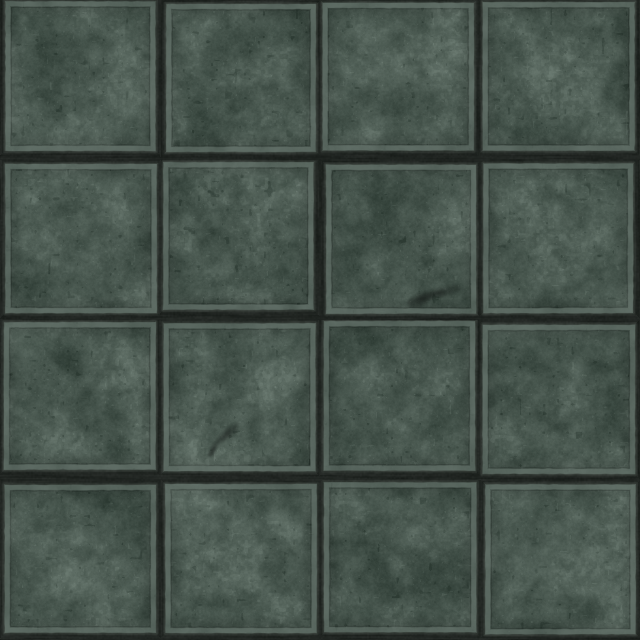
Reproduce this texture procedurally as a WebGL 2 fragment shader.

```glsl
#version 300 es
precision highp float;
// Worn grey-green square stone tiles with pale rims and dark streaked grout.

#define TILES 4.0
#define HALF_SIZE vec2(0.472, 0.465)
#define JITTER 0.022
#define RIM_WIDTH 0.033
#define MOTTLE 1.75
#define GRAIN 0.075
#define DEEP vec3(0.195, 0.250, 0.220)
#define PALE vec3(0.385, 0.445, 0.410)
#define RIM_COLOR vec3(0.385, 0.440, 0.410)
#define GROUT_DARK vec3(0.125, 0.143, 0.130)
#define GROUT_EDGE vec3(0.205, 0.232, 0.212)

uniform vec2 u_resolution;
out vec4 outColor;

float hash(vec2 p) {
    vec3 h = fract(vec3(p.xyx) * 0.1031);
    h += dot(h, h.yzx + 33.33);
    return fract((h.x + h.y) * h.z);
}

vec2 hash2(vec2 p) {
    return vec2(hash(p + 17.0), hash(p + 59.0));
}

float noise(vec2 p) {
    vec2 i = floor(p), f = fract(p);
    f = f * f * (3.0 - 2.0 * f);
    return mix(mix(hash(i), hash(i + vec2(1, 0)), f.x),
               mix(hash(i + vec2(0, 1)), hash(i + vec2(1, 1)), f.x), f.y);
}

float fbm(vec2 p) {
    float sum = 0.0, amp = 0.5;
    for (int i = 0; i < 6; i++) {
        sum += amp * noise(p);
        p = mat2(1.6, 1.2, -1.2, 1.6) * p + 7.3;
        amp *= 0.58;
    }
    return sum / 1.145;
}

float boxDistance(vec2 p, vec2 halfSize) {
    vec2 d = abs(p) - halfSize;
    return length(max(d, 0.0)) + min(max(d.x, d.y), 0.0);
}

float segmentDistance(vec2 p, vec2 a, vec2 b) {
    vec2 ab = b - a;
    return length(p - a - ab * clamp(dot(p - a, ab) / dot(ab, ab), 0.0, 1.0));
}

// Mottled stone face, from dark blotches to pale crusty patches
vec3 stone(vec2 q, vec2 cell) {
    vec2 s = q + 23.0 * hash2(cell) + 40.0;
    float clouds = fbm(s * 4.0);
    float crust = fbm(s * 13.0 + 5.0);
    float tone = 0.48 + MOTTLE * (0.6 * clouds + 0.4 * crust - 0.5);
    tone += 0.25 * (noise(s * 1.7 + 11.0) - 0.5);
    float patches = smoothstep(0.45, 0.68, clouds);
    tone += 0.17 * patches * smoothstep(0.5, 0.75, noise(s * 42.0));
    tone += 2.0 * GRAIN * (noise(s * 85.0) - 0.5) + GRAIN * (noise(s * 170.0) - 0.5);
    // Small dark pits and pale chips
    tone -= 0.28 * smoothstep(0.86, 0.96, noise(s * 34.0 + 3.0));
    tone += 0.20 * smoothstep(0.88, 0.97, noise(s * 50.0 + 9.0));
    return mix(DEEP, PALE, clamp(tone, -0.1, 1.15));
}

// Soft scuff on the middle tiles of the rising diagonal
float scuff(vec2 q, vec2 cell) {
    float onTile = step(abs(cell.x - cell.y), 0.5) * step(abs(cell.x - 1.5), 0.6);
    float upper = step(1.5, cell.x);
    vec2 center = mix(vec2(-0.09, -0.26), vec2(0.21, -0.36), upper);
    vec2 arm = mix(vec2(0.07, 0.08), vec2(0.13, 0.045), upper);
    vec2 bent = q + 0.05 * (vec2(noise(q * 9.0), noise(q * 9.0 + 30.0)) - 0.5);
    float d = segmentDistance(bent, center - arm, center + arm);
    return onTile * smoothstep(0.045, 0.0, d) * (0.4 + 0.6 * noise(q * 24.0 + 50.0));
}

// Grout with streaks that run along each joint
vec3 grout(vec2 p, vec2 q, float d) {
    bool upright = abs(q.x) - HALF_SIZE.x > abs(q.y) - HALF_SIZE.y;
    vec2 along = upright ? p.yx : p;
    float streak = noise(along * vec2(4.0, 110.0)) + 0.5 * noise(along * vec2(25.0, 70.0));
    vec3 color = mix(GROUT_EDGE, GROUT_DARK, smoothstep(0.0, 0.022, d));
    return color + 0.045 * (streak - 0.75) + 0.025 * (noise(p * 90.0) - 0.5);
}

void main() {
    vec2 p = gl_FragCoord.xy / u_resolution * TILES;
    float pixel = TILES / min(u_resolution.x, u_resolution.y);
    vec2 cell = floor(p);

    // Each tile sits a little off the grid and varies in size
    vec2 shift = JITTER * (hash2(cell + 5.0) - 0.5) + vec2(-0.003, 0.015);
    vec2 q = p - cell - 0.5 - shift;
    vec2 halfSize = HALF_SIZE + 0.010 * (hash2(cell + 91.0) - 0.5);
    float d = boxDistance(q, halfSize) + 0.004 * (noise(p * 28.0) - 0.5);

    // Face, scuff and slight shade towards the edges
    vec3 color = stone(q, cell);
    color *= 1.0 - 0.45 * scuff(q, cell);
    color *= 1.0 - 0.10 * smoothstep(-0.13, -0.03, d);

    // Pale worn rim with a thin dark crease inside it
    float crease = smoothstep(0.008, 0.0, abs(d + RIM_WIDTH + 0.004));
    color *= 1.0 - 0.16 * crease;
    float rim = smoothstep(-RIM_WIDTH - pixel, -RIM_WIDTH + pixel, d);
    float wear = 0.55 + 0.35 * noise(p * 11.0 + 70.0);
    color = mix(color, RIM_COLOR, rim * wear);

    // Grout between the tiles
    float joint = smoothstep(-0.5 * pixel - 0.002, 0.5 * pixel + 0.002, d);
    color = mix(color, grout(p, q, d), joint);
    outColor = vec4(color, 1.0);
}
```
